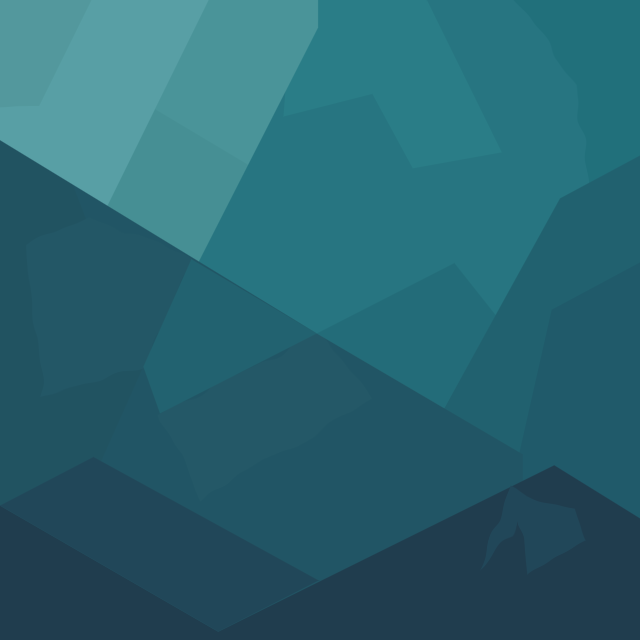
This background is drawn by a three.js fragment shader. Its source:

```glsl
// Overlapping translucent-looking facets in teal and navy: a pale striped beam,
// a sloping ridge, a wing at the right and dark ground along the bottom.
// Each facet is an intersection or union of half planes, painted back to front.
varying vec2 vUv;

const float EDGE = 0.0012;        // half width of smoothed edges
const float RAG_SIZE = 0.012;     // strength of ragged outlines
const float RAG_SCALE = 32.0;     // frequency of ragged outlines

const vec3 TEAL        = vec3(0.152, 0.460, 0.505);
const vec3 TEAL_BRIGHT = vec3(0.165, 0.492, 0.530);
const vec3 TEAL_CORNER = vec3(0.130, 0.438, 0.484);
const vec3 TEAL_SHADE  = vec3(0.138, 0.425, 0.475);
const vec3 BEAM        = vec3(0.292, 0.580, 0.600);
const vec3 BEAM_STRIPE = vec3(0.346, 0.624, 0.648);
const vec3 BEAM_CORNER = vec3(0.324, 0.598, 0.615);
const vec3 BEAM_FOOT   = vec3(0.275, 0.562, 0.580);
const vec3 WING        = vec3(0.128, 0.382, 0.436);
const vec3 WING_SHADE  = vec3(0.125, 0.352, 0.415);
const vec3 VALLEY      = vec3(0.130, 0.335, 0.395);
const vec3 VALLEY_HAZE = vec3(0.142, 0.345, 0.404);
const vec3 WEST        = vec3(0.130, 0.325, 0.382);
const vec3 WEST_PANEL  = vec3(0.138, 0.342, 0.400);
const vec3 GEM         = vec3(0.133, 0.385, 0.438);
const vec3 GROUND      = vec3(0.125, 0.238, 0.306);
const vec3 SLAB        = vec3(0.130, 0.280, 0.350);

// Joints shared by several facets
const vec2 RIDGE_START = vec2(0.0, 0.781);
const vec2 BEAM_BASE   = vec2(0.310, 0.590);
const vec2 CROSSING    = vec2(0.495, 0.479);
const vec2 WING_BASE   = vec2(0.694, 0.362);
const vec2 WING_TIP    = vec2(0.875, 0.690);
const vec2 RIDGE_END   = vec2(0.817, 0.290);
const vec2 GEM_TOP     = vec2(0.299, 0.595);
const vec2 GEM_LEFT    = vec2(0.224, 0.427);
const vec2 GEM_LOW     = vec2(0.250, 0.354);
const vec2 VALLEY_LEFT = vec2(0.309, 0.199);
const vec2 GROUND_LOW  = vec2(0.341, 0.013);
const vec2 GROUND_PEAK = vec2(0.866, 0.273);

float hash(vec2 p) {
  return fract(sin(dot(p, vec2(127.1, 311.7))) * 43758.5);
}

float noise(vec2 p) {
  vec2 i = floor(p), f = fract(p);
  f = f * f * (3.0 - 2.0 * f);
  return mix(mix(hash(i), hash(i + vec2(1.0, 0.0)), f.x),
             mix(hash(i + vec2(0.0, 1.0)), hash(i + 1.0), f.x), f.y);
}

// Signed distance to the line a-b, positive on its left
float side(vec2 p, vec2 a, vec2 b) {
  vec2 d = normalize(b - a), q = p - a;
  return d.x * q.y - d.y * q.x;
}

// Convex quad with corners in counterclockwise order, positive inside
float quad(vec2 p, vec2 a, vec2 b, vec2 c, vec2 d) {
  return min(min(side(p, a, b), side(p, b, c)), min(side(p, c, d), side(p, d, a)));
}

void paint(inout vec3 color, vec3 tint, float dist) {
  color = mix(color, tint, smoothstep(-EDGE, EDGE, dist));
}

void main() {
  vec2 p = vUv;
  vec2 wobble = vec2(noise(p * RAG_SCALE), noise(p * RAG_SCALE + 41.0)) - 0.5;
  vec2 r = p + RAG_SIZE * wobble;
  vec3 color = TEAL;

  // Upper teal patches
  float bright = max(
    quad(p, vec2(0.443, 0.818), vec2(0.620, 0.863), vec2(0.667, 1.0), vec2(0.460, 1.05)),
    quad(p, vec2(0.667, 1.0), vec2(0.582, 0.853), vec2(0.645, 0.737), vec2(0.784, 0.762)));
  paint(color, TEAL_BRIGHT, bright);
  paint(color, TEAL_CORNER, max(side(r, vec2(0.807, 1.0), vec2(0.897, 0.870)),
                                side(r, vec2(0.897, 0.870), vec2(0.915, 0.745))));
  paint(color, TEAL_SHADE, quad(p, CROSSING, WING_BASE, vec2(0.775, 0.507), vec2(0.710, 0.589)));

  // Pale beam and its stripes
  float beam = min(side(p, BEAM_BASE, vec2(0.495, 0.953)), 0.497 - p.x);
  float stripe = side(p, vec2(0.169, 0.681), vec2(0.326, 1.0));
  float foot = min(side(p, vec2(0.387, 0.743), vec2(0.243, 0.829)), -stripe);
  float corner = min(side(p, vec2(0.0625, 0.837), vec2(0.143, 1.0)), r.y - 0.837);
  vec3 beamColor = BEAM;
  paint(beamColor, BEAM_FOOT, foot);
  paint(beamColor, BEAM_STRIPE, stripe);
  paint(beamColor, BEAM_CORNER, corner);
  paint(color, beamColor, beam);

  // Wing at the right
  paint(color, WING, min(side(p, WING_TIP, WING_BASE), side(p, vec2(1.0, 0.757), WING_TIP)));
  paint(color, WING_SHADE, min(side(p, vec2(0.862, 0.516), vec2(0.820, 0.330)),
                               side(p, vec2(1.0, 0.590), vec2(0.862, 0.516))));

  // Everything below the ridge
  vec3 low = VALLEY;
  paint(low, VALLEY_HAZE, quad(r, CROSSING, GEM_LOW, vec2(0.314, 0.220), vec2(0.585, 0.375)));
  paint(low, WEST, min(side(p, VALLEY_LEFT, GEM_LOW), side(p, GEM_LEFT, GEM_TOP)));
  float panel = max(
    quad(r, GEM_TOP, vec2(0.140, 0.664), vec2(0.040, 0.615), vec2(0.068, 0.380)),
    quad(r, vec2(0.040, 0.615), vec2(0.068, 0.380), GEM_LEFT, GEM_TOP));
  paint(low, WEST_PANEL, panel);
  paint(low, GEM, quad(p, GEM_TOP, GEM_LEFT, GEM_LOW, CROSSING));
  float ridge = min(side(p, RIDGE_START, CROSSING), side(p, CROSSING, RIDGE_END));
  ridge = max(ridge, side(p, RIDGE_START, CROSSING) * step(p.x, CROSSING.x) - step(CROSSING.x, p.x));
  paint(color, low, min(-ridge, RIDGE_END.x - p.x));

  // Dark ground, the slab on it and a ragged pale mark
  float hill = min(side(p, GROUND_PEAK, GROUND_LOW), side(p, vec2(1.0, 0.190), GROUND_PEAK));
  paint(color, GROUND, max(hill, side(p, GROUND_LOW, vec2(0.0, 0.210))));
  paint(color, SLAB, quad(p, vec2(0.0, 0.210), GROUND_LOW, vec2(0.498, 0.093), vec2(0.146, 0.286)));
  float mark = max(
    quad(r, vec2(0.800, 0.242), vec2(0.748, 0.112), vec2(0.800, 0.160), vec2(0.835, 0.220)),
    quad(r, vec2(0.810, 0.230), vec2(0.820, 0.100), vec2(0.915, 0.155), vec2(0.895, 0.207)));
  paint(color, SLAB, mark);

  gl_FragColor = vec4(color, 1.0);
}
```
